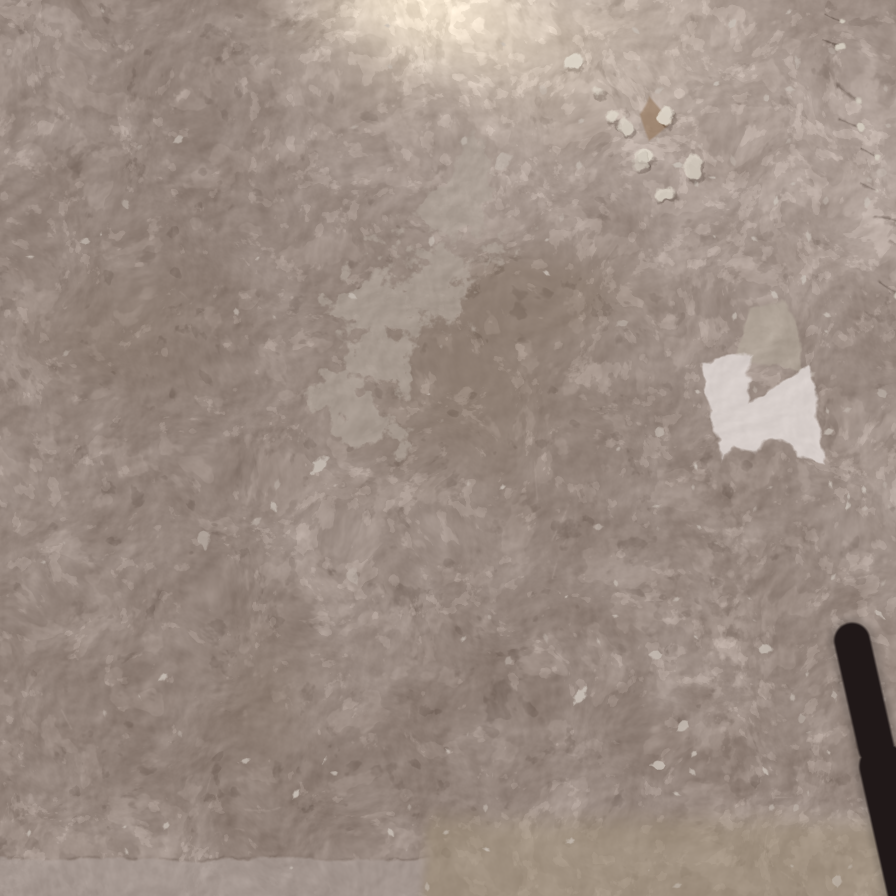
Reproduce this texture procedurally as a three.js fragment shader.

```glsl
varying vec2 vUv;

float hash(vec2 p) {
  return fract(sin(dot(p, vec2(127.1, 311.7))) * 43758.5453);
}

vec2 hash2(vec2 p) {
  return vec2(hash(p), hash(p + 19.0));
}

float noise(vec2 p) {
  vec2 i = floor(p), f = fract(p);
  f = f * f * (3.0 - 2.0 * f);
  return mix(mix(hash(i), hash(i + vec2(1, 0)), f.x),
             mix(hash(i + vec2(0, 1)), hash(i + 1.0), f.x), f.y);
}

// Layered noise centered on zero
float fbm(vec2 p) {
  float sum = -0.5, amp = 0.53;
  for (int i = 0; i < 4; i++) {
    sum += amp * noise(p);
    p = mat2(1.6, 1.2, -1.2, 1.6) * p + 7.3;
    amp *= 0.5;
  }
  return sum;
}

mat2 spin(float a) {
  return mat2(cos(a), sin(a), -sin(a), cos(a));
}

float segment(vec2 p, vec2 a, vec2 b) {
  vec2 d = b - a;
  return length(p - a - d * clamp(dot(p - a, d) / dot(d, d), 0.0, 1.0));
}

// Signed distance to a line, negative on its right side
float edge(vec2 p, vec2 a, vec2 b) {
  vec2 d = normalize(b - a);
  return dot(p - a, vec2(-d.y, d.x));
}

// Convex quad with clockwise corners
float quad(vec2 p, vec2 a, vec2 b, vec2 c, vec2 d) {
  return max(max(edge(p, a, b), edge(p, b, c)), max(edge(p, c, d), edge(p, d, a)));
}

float blob(vec2 p, vec2 center, vec2 radius) {
  vec2 q = (p - center) / radius;
  return exp(-dot(q, q));
}

float fill(float d) {
  return 1.0 - smoothstep(-0.002, 0.002, d);
}

void main() {
  vec2 p = vUv;
  vec2 warp = vec2(noise(p * 16.0), noise(p * 16.0 + 31.0)) - 0.5;
  vec2 w = p + warp * 0.025;
  float broad = fbm(w * 5.0 + 3.0), ragged = fbm(w * 27.0), jagged = fbm(p * 75.0);
  float relief = fbm(w * 60.0) - fbm(w * 60.0 + vec2(-0.25, 0.25));
  float gaps = smoothstep(-0.1, 0.1, jagged);

  // Mottled concrete with brown stains
  float tone = 0.46 + broad * 0.6 + ragged * 0.6 + jagged * 0.25;
  vec3 color = mix(vec3(0.515, 0.452, 0.415), vec3(0.675, 0.62, 0.59), clamp(tone, 0.0, 1.0));
  float brown = blob(w, vec2(0.53, 0.58), vec2(0.13, 0.12)) + blob(w, vec2(0.62, 0.67), vec2(0.09, 0.04))
    + 0.6 * blob(w, vec2(0.15, 0.63), vec2(0.1, 0.07)) + 0.6 * blob(w, vec2(0.29, 0.22), vec2(0.05, 0.08));
  brown = min(brown, 1.0);
  color = mix(color, vec3(0.525, 0.46, 0.41), brown * 0.7);

  // Worn flakes, flecks and lit grain
  float bare = broad * 0.35 - brown * 0.12;
  color += 0.038 * smoothstep(0.05, 0.13, fbm(w * 36.0 + 5.0) + bare);
  color += 0.055 * smoothstep(0.11, 0.2, fbm(w * 70.0 + 15.0) + bare);
  color -= 0.05 * smoothstep(0.17, 0.27, fbm(w * 48.0 + 40.0));
  color += relief * 0.13 * (1.0 - 0.5 * brown);

  // Light falling across the top
  float sheen = smoothstep(0.64, 1.0, p.y + 0.12 * p.x) * smoothstep(0.2, 0.6, p.x);
  float glow = blob(w, vec2(0.47, 1.0), vec2(0.12, 0.07)) + 0.45 * blob(w, vec2(0.6, 0.96), vec2(0.18, 0.1));
  color += 0.05 * sheen + vec3(0.22, 0.22, 0.18) * glow;

  // Crumbling skim patch and dusty streak
  float skim = min(segment(w, vec2(0.51, 0.8), vec2(0.5, 0.69)) - 0.034,
                   segment(w, vec2(0.44, 0.66), vec2(0.39, 0.54)) - 0.028);
  skim = 1.0 - smoothstep(-0.008, 0.008, skim + ragged * 0.13 + jagged * 0.08);
  color = mix(color, vec3(0.68, 0.635, 0.595) + relief * 0.1, skim * 0.75);
  color += 0.075 * blob(w, vec2(0.81, 0.28), vec2(0.03, 0.19)) * gaps;

  // Hairline scratches
  for (float k = 0.0; k < 20.0; k++) {
    vec2 a = hash2(vec2(k, 1)) * vec2(1.0, 0.65);
    vec2 b = a + spin(6.3 * hash(vec2(k, 3))) * vec2(0.015 + 0.05 * hash(vec2(k, 4)), 0);
    color += 0.06 * fill(segment(w, a, b) - 0.0005) * gaps;
  }

  // Strips along the bottom
  float seam = p.y + ragged * 0.01 + jagged * 0.006;
  float leftSide = 1.0 - smoothstep(0.465, 0.48, p.x + ragged * 0.02);
  color = mix(color, vec3(0.66, 0.61, 0.585) + relief * 0.1, fill(seam - 0.041) * leftSide * 0.75);
  color -= 0.07 * leftSide * fill(abs(seam - 0.043) - 0.001) * gaps;
  float tape = (1.0 - smoothstep(0.065, 0.105, seam)) * (1.0 - leftSide);
  color = mix(color, vec3(0.64, 0.58, 0.485), tape * 0.5);

  // Angular crumbs, denser on the right
  for (float scale = 24.0; scale < 50.0; scale += 23.0) {
    vec2 cell = floor(p * scale);
    vec2 q = abs(spin(3.0 * hash(cell + 2.0)) * (fract(p * scale) - 0.3 - 0.4 * hash2(cell + 4.0)));
    float d = max(q.x * 0.8 + q.y, q.y * 1.5) - 0.06 - 0.13 * hash(cell + 17.0) + jagged * 0.45;
    float present = step(hash(cell + 29.0), 0.04 + 0.11 * smoothstep(0.5, 1.0, p.x));
    color = mix(color, vec3(0.78, 0.745, 0.71), present * fill(d / scale) * (0.35 + 0.6 * hash(cell)));
  }

  // Rubble trail and dark nicks with bright tips
  float shard = quad(w, vec2(0.705, 0.875), vec2(0.72, 0.895), vec2(0.745, 0.87), vec2(0.72, 0.84));
  color = mix(color, vec3(0.6, 0.49, 0.39), fill(shard) * 0.7);
  for (float k = 0.0; k < 9.0; k++) {
    vec2 q = p - mix(vec2(0.66, 0.92), vec2(0.77, 0.78), k / 8.0) + 0.07 * (hash2(vec2(k, 6)) - 0.5);
    mat2 turn = spin(3.0 * hash(vec2(k, 8)));
    vec2 extent = vec2(0.003, 0.009) * (0.2 + hash(vec2(k, 9)));
    float shade = length(max(abs(turn * (q + vec2(-0.003, 0.005))) - extent, 0.0));
    float stone = length(max(abs(turn * q) - extent, 0.0));
    color -= 0.13 * fill(shade - 0.005 + jagged * 0.02);
    color = mix(color, vec3(0.87, 0.84, 0.79), fill(stone - 0.005 + jagged * 0.018) * (0.4 + 0.6 * hash(vec2(k, 10))));
    vec2 tip = vec2(0.93 + 0.009 * k, 0.965 - 0.036 * k) + 0.02 * hash2(vec2(k, 12));
    color -= 0.17 * fill(segment(w, tip, tip + vec2(-0.022, 0.01)) - 0.001 + jagged * 0.006);
    color = mix(color, vec3(0.82, 0.79, 0.74), fill(length(w - tip) - 0.004 + jagged * 0.012));
  }

  // Broken plaster chip over a thinner one
  vec2 c = p + warp * 0.014;
  float rough = ragged * 0.016 + jagged * 0.008;
  float thin = quad(c, vec2(0.825, 0.6), vec2(0.84, 0.655), vec2(0.877, 0.668), vec2(0.893, 0.585));
  color = mix(color, vec3(0.69, 0.645, 0.595) + relief * 0.09, fill(thin + rough) * 0.8);
  float chip = min(quad(c, vec2(0.787, 0.6), vec2(0.84, 0.607), vec2(0.835, 0.51), vec2(0.81, 0.49)),
                   quad(c, vec2(0.82, 0.5), vec2(0.835, 0.55), vec2(0.9, 0.59), vec2(0.913, 0.49)));
  chip = max(chip - 0.003, 0.028 - length(c - vec2(0.865, 0.475))) + rough;
  color = mix(color, vec3(0.84, 0.805, 0.79) + relief * 0.08, fill(chip));

  // Black rod with a thicker lower sleeve
  float rod = min(segment(p, vec2(0.951, 0.285), vec2(0.978, 0.165)) - 0.02,
                  segment(p, vec2(0.985, 0.145), vec2(1.022, -0.02)) - 0.026);
  color *= 0.85 + 0.15 * smoothstep(0.0, 0.012, rod);
  color = mix(color, vec3(0.125, 0.095, 0.095), fill(rod));

  gl_FragColor = vec4(color, 1.0);
}
```
